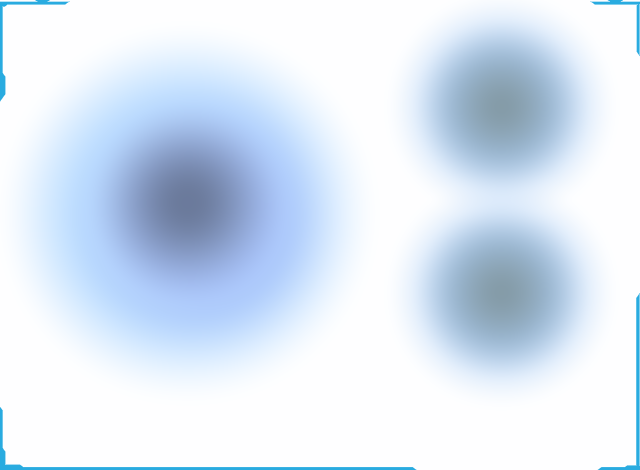
Write a Shadertoy shader that draws this background.

```glsl
#define SPAN 768.0
#define PAPER vec3(0.995, 0.997, 1.0)
#define SKY vec3(0.74, 0.87, 1.0)
#define PERIWINKLE vec3(0.66, 0.765, 0.98)
#define SLATE vec3(0.42, 0.48, 0.61)
#define HAZE vec3(0.68, 0.81, 0.96)
#define STEEL vec3(0.52, 0.61, 0.66)
#define FRAME vec3(0.16, 0.67, 0.88)
#define BEVEL 1.4

// Soft disc: 1 inside the inner radius, fading to 0 at the outer one
float glow(vec2 p, vec2 centre, float inner, float outer) {
    return 1.0 - smoothstep(inner, outer, length(p - centre));
}

// Bar lying along an edge; its ends slope inwards as depth grows.
// q = (position along the edge, depth from the edge)
float bar(vec2 q, float from, float to, float near, float far) {
    float ends = abs(q.x - 0.5 * (from + to)) - 0.5 * (to - from);
    ends = (ends + BEVEL * (q.y - near)) / length(vec2(1.0, BEVEL));
    float sides = max(near - q.y, q.y - far);
    float pixel = SPAN / iResolution.x;
    return clamp(0.5 - max(ends, sides) / pixel, 0.0, 1.0);
}

// Large blue glow with a dark, slightly raised core
vec3 addLargeGlow(vec3 col, vec2 p) {
    vec3 body = mix(SKY, PERIWINKLE, glow(p, vec2(248.0, 298.0), 50.0, 190.0));
    col = mix(col, body, glow(p, vec2(225.0, 308.0), 120.0, 235.0));
    return mix(col, SLATE, glow(p, vec2(225.0, 321.0), 5.0, 125.0));
}

// Stacked pair of smaller glows
vec3 addGlowPair(vec3 col, vec2 p) {
    for (int i = 0; i < 2; i++) {
        vec2 centre = vec2(602.0, 213.0 + 223.0 * float(i));
        col = mix(col, HAZE, glow(p, centre, 40.0, 145.0));
        col = mix(col, STEEL, glow(p, centre, 0.0, 110.0));
    }
    return col;
}

// Broken border with thicker corner tabs
float frameMask(vec2 p, vec2 size) {
    vec2 top = vec2(p.x, size.y - p.y);
    vec2 bottom = p;
    vec2 left = vec2(size.y - p.y, p.x);
    vec2 right = vec2(size.y - p.y, size.x - p.x);
    float m = 0.0;

    // Top edge: one short line and bump per corner
    m = max(m, bar(top, -20.0, 83.0, 2.0, 5.5));
    m = max(m, bar(top, 709.0, 790.0, 2.0, 5.5));
    m = max(m, bar(top, 42.0, 60.0, 0.0, 3.0));
    m = max(m, bar(top, 729.0, 748.0, 0.0, 3.0));
    m = max(m, bar(top, -20.0, 14.0, 2.0, 8.0));

    // Left edge
    m = max(m, bar(left, 2.0, 120.0, 0.0, 3.2));
    m = max(m, bar(left, 83.0, 122.0, 0.0, 6.5));
    m = max(m, bar(left, 488.0, 600.0, 0.0, 3.2));
    m = max(m, bar(left, 533.0, 600.0, 0.0, 6.5));

    // Bottom edge
    m = max(m, bar(bottom, -20.0, 500.0, 0.0, 3.5));
    m = max(m, bar(bottom, -20.0, 33.0, 0.0, 6.5));
    m = max(m, bar(bottom, 717.0, 800.0, 0.0, 3.5));
    m = max(m, bar(bottom, 745.0, 800.0, 0.0, 5.5));

    // Right edge
    m = max(m, bar(right, 2.0, 67.0, 0.5, 4.0));
    m = max(m, bar(right, 352.0, 600.0, 0.5, 4.5));
    return m;
}

void mainImage(out vec4 fragColor, in vec2 fragCoord) {
    // Canvas units: SPAN across the width, origin at the lower left
    vec2 p = fragCoord / iResolution.x * SPAN;
    vec2 size = iResolution.xy / iResolution.x * SPAN;

    // Centre the layout vertically, then lay the parts back to front
    vec2 g = p + vec2(0.0, 282.0 - 0.5 * size.y);
    vec3 col = addLargeGlow(PAPER, g);
    col = addGlowPair(col, g);
    col = mix(col, FRAME, frameMask(p, size));
    fragColor = vec4(col, 1.0);
}
```
